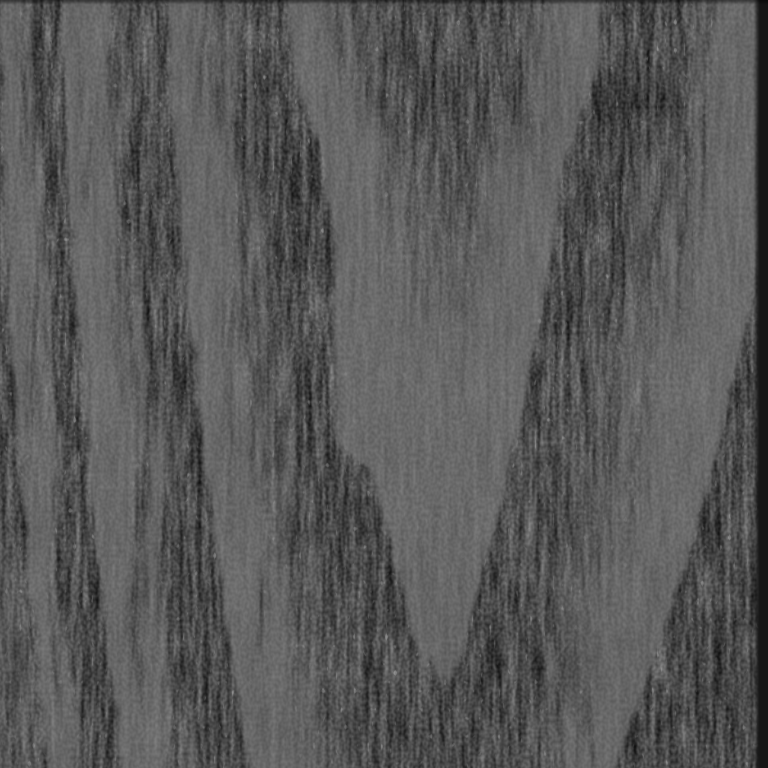
Give the GLSL for this texture, as a Shadertoy shader.

```glsl
#define EARLYWOOD 0.410
#define LATEWOOD 0.288
#define MARGIN_TONE 0.085
#define EDGE_SOFTNESS 0.006
#define EDGE_WOBBLE 0.006
#define STREAK_CONTRAST 0.24
#define GRAIN_CONTRAST 0.13
#define FLECK_GAIN 0.15

float hash(vec2 p) {
    vec3 q = fract(p.xyx * vec3(0.1031, 0.1030, 0.0973));
    q += dot(q, q.yzx + 33.33);
    return fract((q.x + q.y) * q.z);
}

vec2 gradient(vec2 cell) {
    float angle = 6.2832 * hash(cell);
    return vec2(cos(angle), sin(angle));
}

// Gradient noise, roughly -0.7 to 0.7
float noise(vec2 p) {
    vec2 i = floor(p), f = p - i;
    vec2 u = f * f * f * (f * (f * 6.0 - 15.0) + 10.0);
    vec2 e = vec2(0.0, 1.0);
    float low = mix(dot(gradient(i), f),
                    dot(gradient(i + e.yx), f - e.yx), u.x);
    float high = mix(dot(gradient(i + e.xy), f - e.xy),
                     dot(gradient(i + e.yy), f - e.yy), u.x);
    return mix(low, high, u.y);
}

float crisp(float d) {
    return smoothstep(-EDGE_SOFTNESS, EDGE_SOFTNESS, d);
}

// Pale ring: crisp at d = 0, fading in ragged fibres over the width
float ring(float d, float width, float fray) {
    return crisp(d) * (1.0 - smoothstep(0.2 * width, width, d + fray));
}

// Share of pale earlywood at x, with t measured down from the top
float earlywood(float x, float t, float fray) {
    // Slanting rings on the left
    float left0 = 0.010 * t + 0.055 * t * t;
    float left1 = 0.080 + 0.030 * t + 0.050 * t * t;
    float left2 = 0.217 + 0.045 * t + 0.063 * t * t;
    float pale = ring(x - left0, 0.065, fray * 0.5);
    pale = max(pale, ring(x - left1, 0.125, fray));
    pale = max(pale, ring(x - left2, 0.12 + 0.05 * t, fray));
    pale = max(pale, 0.5 * ring(x + 0.07 - left0, 0.08, fray));

    // Pointed heart with a notch on its left flank
    float heartLeft = 0.372 + 0.060 * smoothstep(0.0, 0.32, t)
        + 0.010 * t + 0.042 * smoothstep(0.57, 0.62, t)
        + 0.25 * max(t - 0.6, 0.0);
    float heartRight = 0.785 - 0.035 * smoothstep(0.06, 0.24, t)
        - 0.05 * t - 0.15 * t * t;
    float flank = min(x - heartLeft, heartRight - x);
    float tip = 0.875 - t + 0.5 * fray;
    float core = smoothstep(0.035, 0.13, flank + fray)
        * (1.0 - smoothstep(0.1, 0.52, t + 2.0 * fray));
    pale = max(pale, crisp(flank) * smoothstep(-0.015, 0.015, tip)
        * (1.0 - 0.9 * core));

    // Broad ring bending inwards on the right
    float right = 0.988 - 0.31 * pow(max(t - 0.3, 0.0), 1.4);
    float width = 0.14 + 0.13 * smoothstep(0.1, 0.55, t)
        - 0.13 * smoothstep(0.6, 1.0, t);
    return max(pale, ring(right - x, width, fray));
}

void mainImage(out vec4 fragColor, in vec2 fragCoord) {
    vec2 uv = fragCoord / iResolution.xy;
    float t = 1.0 - uv.y;

    // Growth rings
    float wobble = EDGE_WOBBLE * (noise(uv * vec2(4.0, 14.0))
        + 0.6 * noise(uv * vec2(25.0, 50.0) + 7.0));
    float fray = 0.075 * noise(uv * vec2(42.0, 3.5) + 19.0)
        + 0.05 * noise(uv * vec2(90.0, 9.0) + 31.0);
    float pale = earlywood(uv.x + wobble, t, fray);
    float tone = mix(LATEWOOD, EARLYWOOD, pale);

    // Upright fibres, strongest in the dark wood
    float streak = 0.85 * noise(uv * vec2(125.0, 11.0) + 43.0)
        + 0.55 * noise(uv * vec2(210.0, 34.0) + 57.0)
        + 0.35 * noise(uv * vec2(55.0, 5.0) + 71.0);
    tone += STREAK_CONTRAST * streak * mix(1.0, 0.25, pale);

    // Fine grain and short bright flecks
    float grain = noise(uv * vec2(240.0, 190.0) + 83.0);
    tone += GRAIN_CONTRAST * grain * mix(1.0, 0.5, pale);
    float fleck = smoothstep(0.36, 0.6, noise(uv * vec2(170.0, 85.0) + 97.0));
    tone += FLECK_GAIN * fleck * mix(1.0, 0.2, pale);
    tone += 0.025 * noise(uv * vec2(7.0, 3.0) + 11.0);

    // Dark margins at the right and top
    tone = mix(tone, MARGIN_TONE, smoothstep(0.980, 0.990, uv.x));
    tone *= mix(0.55, 1.0, smoothstep(0.0, 0.007, t));

    fragColor = vec4(vec3(clamp(tone, 0.0, 1.0)), 1.0);
}
```
